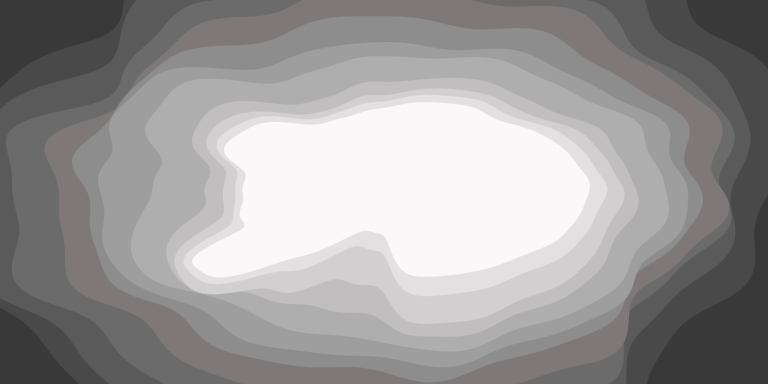
A Shadertoy shader for this background:

```glsl
// Nested grey paper-cut terraces brightening towards a white hollow.
// Each terrace is an uneven ellipse whose rim is bent by angular swells
// and dents; rims are painted from the outermost to the innermost.

#define CENTRE vec2(0.042, 0.005)
#define RIPPLE 0.008
#define RIPPLE_GROWTH 0.0035
#define DARKEST 0.222
#define TONE_STEP 0.066
#define WHITE vec3(0.98, 0.973, 0.978)
#define WARM_TINT vec3(0.008, -0.014, -0.010)

const int TERRACES = 11;

// Reach of each rim from the centre: left, right, up, down
const vec4 REACH[TERRACES] = vec4[TERRACES](
    vec4(0.443, 0.490, 0.216, 0.229),
    vec4(0.464, 0.531, 0.234, 0.279),
    vec4(0.495, 0.573, 0.250, 0.352),
    vec4(0.534, 0.609, 0.281, 0.385),
    vec4(0.651, 0.690, 0.344, 0.417),
    vec4(0.768, 0.745, 0.380, 0.451),
    vec4(0.833, 0.781, 0.448, 0.484),
    vec4(0.911, 0.854, 0.521, 0.552),
    vec4(1.030, 0.875, 0.560, 0.612),
    vec4(1.090, 0.911, 0.690, 0.703),
    vec4(1.130, 1.000, 0.807, 0.781));

// Soft plateau around a direction; direction and width in degrees
float swell(float angle, float direction, float width) {
    float d = mod(degrees(angle) - direction + 180.0, 360.0) - 180.0;
    d /= width;
    return exp(-d * d * d * d);
}

// Relative rim radius in a direction; level 0 is the innermost rim
float rimRadius(float angle, float level) {
    float inner = 1.0 - smoothstep(2.0, 6.0, level);
    float outer = smoothstep(4.0, 8.0, level);
    float r = 1.0;
    // Lower left tongue and the bay beside it
    r += max(0.48 - 0.085 * level, 0.0)
       * swell(angle, 218.0 - 4.5 * level, 10.0 + 1.5 * level);
    r -= 0.50 * exp(-0.14 * level * level) * swell(angle, 252.0, 16.0);
    // Left hollow, upper left shoulder, top saddle and crest
    r -= 0.08 * inner * swell(angle, 178.0, 16.0);
    r += mix(0.16, -0.10, outer) * swell(angle, 144.0, 18.0);
    r += inner * (0.07 * swell(angle, 77.0, 14.0)
                - 0.08 * swell(angle, 117.0, 14.0));
    // Lower right dent of the outer rims
    r -= 0.11 * outer * swell(angle, 331.0, 20.0);
    // Fine waves, stronger further out
    float ripple = RIPPLE + RIPPLE_GROWTH * level;
    r += ripple * cos(10.0 * angle - 4.45 + 0.4 * (level - 6.0));
    r += 0.4 * ripple * sin(17.0 * angle + 1.3 * level);
    return r;
}

vec3 terraceColour(int level) {
    if (level == 0) return WHITE;
    vec3 grey = vec3(DARKEST + TONE_STEP * float(TERRACES - level));
    float warmth = level == 7 ? 1.0 : (level < 4 ? 0.35 : 0.0);
    return grey + warmth * WARM_TINT;
}

void mainImage(out vec4 fragColor, in vec2 fragCoord) {
    vec2 p = (fragCoord - 0.5 * iResolution.xy) / iResolution.y - CENTRE;
    vec3 colour = vec3(DARKEST);

    for (int i = TERRACES - 1; i >= 0; i--) {
        vec4 reach = REACH[i];
        vec2 q = p / vec2(p.x < 0.0 ? reach.x : reach.y,
                          p.y < 0.0 ? reach.w : reach.z);
        float angle = atan(q.y, q.x + 1e-6);
        float edge = length(q) - rimRadius(angle, float(i));
        float inside = clamp(0.5 - edge / max(fwidth(edge), 1e-5), 0.0, 1.0);
        colour = mix(colour, terraceColour(i), inside);
    }
    fragColor = vec4(colour, 1.0);
}
```
